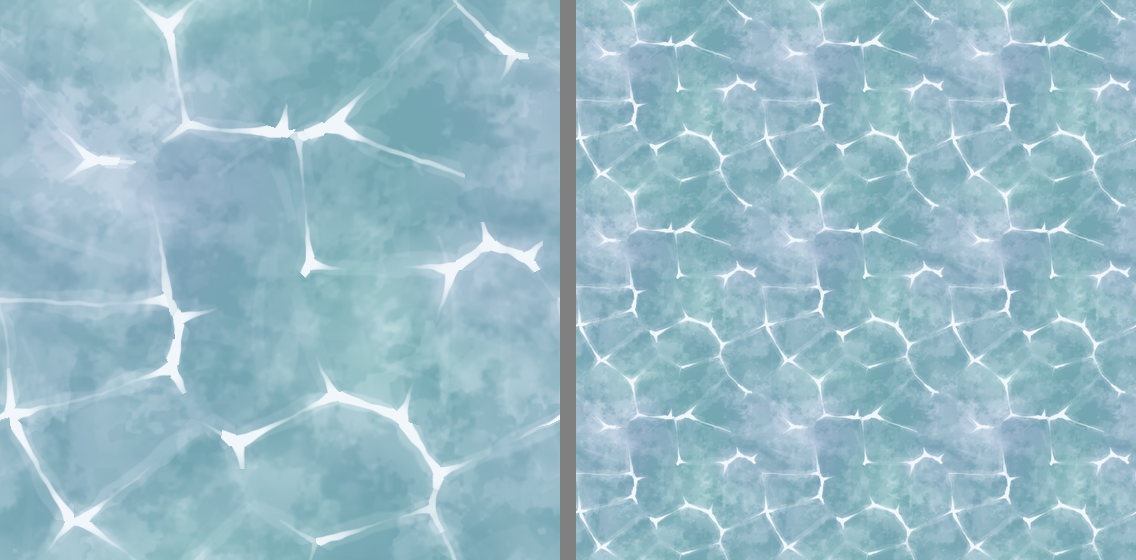
Left, the tile; right, the same tile 3 across and 3 down.
Reproduce this texture procedurally as a Shadertoy shader.

```glsl
// Painted ice: mottled blue patches and translucent brush dabs, crossed by
// white cracks that flare into stars where the edges of Voronoi cells meet.
// Every lattice wraps a whole number of times, so the canvas tiles.

float hash(vec2 p) {
    return fract(sin(dot(p, vec2(127.1, 311.7))) * 43758.5453);
}

vec2 hash2(vec2 p) {
    return vec2(hash(p), hash(p + 41.3));
}

// Value noise with n lattice cells across the canvas
float noise(vec2 uv, float n, float seed) {
    vec2 i = floor(uv * n), f = fract(uv * n);
    f = f * f * (3.0 - 2.0 * f);
    vec2 a = mod(i, n) + seed * 17.0, b = mod(i + 1.0, n) + seed * 17.0;
    return mix(mix(hash(a), hash(vec2(b.x, a.y)), f.x),
               mix(hash(vec2(a.x, b.y)), hash(b), f.x), f.y);
}

float fbm(vec2 uv, float n, float gain, float seed) {
    float sum = 0.0, total = 0.0, amp = 1.0;
    for (int k = 0; k < 5; k++) {
        sum += amp * noise(uv, n, seed + float(k));
        total += amp;
        amp *= gain;
        n *= 2.0;
    }
    return sum / total;
}

// Curved dabs, one per cell; each lightens or darkens by its own weight
float strokes(vec2 uv, float n, float width, float bias, float seed) {
    vec2 p = uv * n, cell = floor(p);
    float sum = 0.0;
    for (int y = -1; y <= 1; y++)
    for (int x = -1; x <= 1; x++) {
        vec2 c = cell + vec2(x, y);
        vec2 id = mod(c, n) + seed * 23.0;
        vec2 d = p - c - hash2(id);
        vec2 shape = hash2(id + 7.7);
        float angle = 6.2832 * hash(id + 3.1);
        vec2 q = vec2(dot(d, vec2(cos(angle), sin(angle))),
                      dot(d, vec2(-sin(angle), cos(angle))));
        q.y += (shape.x - 0.5) * 0.5 * q.x * q.x;
        float reach = mix(0.35, 0.85, shape.y);
        float along = q.x / reach;
        float halfWidth = width * (0.4 + shape.x) * (1.0 - 0.35 * along * along);
        float soft = 0.003 * n;
        float mask = smoothstep(soft, -soft, abs(q.y) - halfWidth)
                   * smoothstep(soft, -soft, abs(q.x) - reach);
        sum += mask * (0.65 + 0.35 * along) * (hash(id + 9.4) - bias);
    }
    return sum;
}

// Returns x: white crack opacity, y: pale band beside the crack
vec2 cracks(vec2 uv) {
    const float n = 4.0;
    vec2 p = uv * n, cell = floor(p), near1 = vec2(0.0), near2 = vec2(0.0);
    vec3 dist = vec3(99.0), seeds = vec3(0.0);
    for (int y = -2; y <= 2; y++)
    for (int x = -2; x <= 2; x++) {
        vec2 c = cell + vec2(x, y), id = mod(c, n) + 5.0;
        vec2 d = c + 0.05 + 0.9 * hash2(id) - p;
        float len = dot(d, d), s = hash(id + 13.9);
        if (len < dist.x) {
            dist = vec3(len, dist.xy); seeds = vec3(s, seeds.xy);
            near2 = near1; near1 = d;
        } else if (len < dist.y) {
            dist = vec3(dist.x, len, dist.y); seeds = vec3(seeds.x, s, seeds.y);
            near2 = d;
        } else if (len < dist.z) {
            dist.z = len; seeds.z = s;
        }
    }
    float edge = (dist.y - dist.x) / (2.0 * length(near2 - near1));
    float joint = sqrt(dist.z) - sqrt(dist.x);
    float edgeSeed = fract((seeds.x + seeds.y) * 7.3);
    float star = smoothstep(0.25, 0.5, fract((seeds.x + seeds.y + seeds.z) * 5.7));

    // Some edges run right through, the rest taper away from their star
    float keep = smoothstep(0.45, 0.8, edgeSeed) * smoothstep(0.2, 0.6, noise(uv, 9.0, 3.0));
    float spike = star * smoothstep(0.5, 0.0, joint);
    float halfWidth = 0.006 + 0.011 * keep + 0.016 * spike + 0.05 * star * exp(-joint * 13.0);
    float line = smoothstep(halfWidth + 0.007, halfWidth - 0.009, edge);
    float band = smoothstep(0.09, 0.065, edge + 0.08 * (noise(uv, 24.0, 6.0) - 0.4));
    band *= 0.15 + 0.5 * smoothstep(0.3, 0.7, edgeSeed) + 0.3 * spike;
    return vec2(line * clamp(0.6 * keep + 1.1 * spike, 0.0, 1.0),
                band + 0.4 * spike * exp(-edge * 14.0));
}

void mainImage(out vec4 fragColor, in vec2 fragCoord) {
    vec2 uv = fragCoord / iResolution.xy;
    vec2 wobble = vec2(noise(uv, 5.0, 1.0), noise(uv, 5.0, 2.0)) - 0.5;
    vec2 ragged = vec2(noise(uv, 56.0, 4.0), noise(uv, 56.0, 5.0)) - 0.5;

    // Broad washes, then speckled patches whose edges go from crisp to soft
    float tone = 0.37 + 1.7 * (fbm(uv + 0.05 * wobble, 3.0, 0.5, 8.0) - 0.5);
    for (int k = 0; k < 3; k++) {
        float seed = 20.0 + 9.0 * float(k);
        float soft = mix(0.012, 0.12, noise(uv, 4.0, seed));
        float patches = fbm(uv + 0.03 * wobble, 4.0 + float(k) * 2.0, 0.68, seed) - 0.5;
        tone += 0.26 * (smoothstep(-soft, soft, patches) - 0.5);
    }

    // Brush dabs, broad to slim
    vec2 brushUv = uv + 0.006 * ragged;
    tone += 0.30 * strokes(brushUv, 5.0, 0.22, 0.45, 1.0);
    tone += 0.32 * strokes(brushUv, 9.0, 0.20, 0.42, 2.0);
    tone += 0.38 * max(strokes(uv + 0.003 * ragged, 6.0, 0.05, 0.4, 3.0), 0.0);

    vec2 crack = cracks(uv + 0.035 * wobble + 0.0035 * ragged);
    tone += 0.38 * crack.y;

    vec3 deepTeal = vec3(0.52, 0.68, 0.74), paleIce = vec3(0.76, 0.84, 0.89);
    vec3 color = mix(deepTeal, paleIce, clamp(tone, -0.2, 1.3));
    color += (fbm(uv, 3.0, 0.5, 60.0) - 0.5) * vec3(0.08, -0.03, 0.06);
    color = mix(color, vec3(0.94, 0.965, 0.98), crack.x);
    fragColor = vec4(color, 1.0);
}
```
